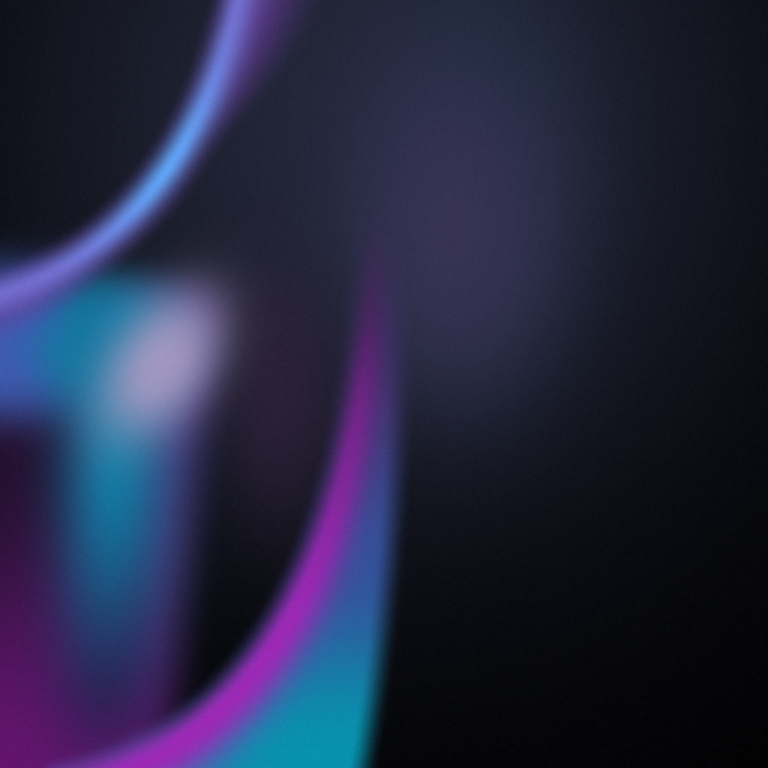
Reproduce this background procedurally as a three.js fragment shader.

```glsl
// Soft neon ribbons and blurred glows drifting over a dark navy backdrop.
varying vec2 vUv;

const vec3 NAVY = vec3(0.140, 0.155, 0.230);
const vec3 SLATE = vec3(0.140, 0.180, 0.275);
const vec3 MAUVE = vec3(0.220, 0.200, 0.325);
const vec3 DUSK = vec3(0.190, 0.135, 0.240);
const vec3 PLUM_DARK = vec3(0.140, 0.055, 0.175);
const vec3 PLUM_LIGHT = vec3(0.390, 0.080, 0.430);
const vec3 VIOLET = vec3(0.290, 0.170, 0.430);
const vec3 INDIGO = vec3(0.170, 0.120, 0.320);
const vec3 ROYAL = vec3(0.240, 0.360, 0.690);
const vec3 TEAL = vec3(0.070, 0.470, 0.630);
const vec3 PEARL = vec3(0.670, 0.610, 0.770);
const vec3 ORCHID = vec3(0.380, 0.230, 0.580);
const vec3 PERIWINKLE = vec3(0.450, 0.420, 0.800);
const vec3 SKY = vec3(0.380, 0.640, 0.960);
const vec3 MAGENTA_DIM = vec3(0.360, 0.140, 0.450);
const vec3 MAGENTA = vec3(0.610, 0.160, 0.710);
const vec3 TWILIGHT = vec3(0.250, 0.200, 0.430);
const vec3 OCEAN = vec3(0.200, 0.320, 0.600);
const vec3 CYAN = vec3(0.030, 0.570, 0.680);

const int CURVE_STEPS = 28;
const float GRAIN_CELLS = 512.0;
const float GRAIN_AMOUNT = 0.014;

float hash(vec2 p) {
  return fract(sin(dot(p, vec2(12.9898, 78.233))) * 43758.5453);
}

float bell(float x, float width) {
  float q = x / width;
  return exp(-q * q);
}

// Elliptical glow; a higher hardness gives a flatter middle
float glow(vec2 p, vec2 center, vec2 radii, float hardness) {
  vec2 q = (p - center) / radii;
  return exp(-pow(dot(q, q) + 1e-5, hardness));
}

vec2 bezier(vec2 a, vec2 b, vec2 c, float t) {
  return mix(mix(a, b, t), mix(b, c, t), t);
}

// Signed distance to a quadratic curve (x) and position along it (y)
vec2 curveCoords(vec2 p, vec2 a, vec2 b, vec2 c) {
  vec2 nearest = vec2(10.0, 0.0);
  vec2 start = a;
  for (int i = 0; i < CURVE_STEPS; i++) {
    vec2 end = bezier(a, b, c, float(i + 1) / float(CURVE_STEPS));
    vec2 d = end - start;
    vec2 r = p - start;
    float h = clamp(dot(r, d) / dot(d, d), 0.0, 1.0);
    float dist = length(r - d * h);
    if (dist < abs(nearest.x)) {
      float side = d.x * r.y - d.y * r.x < 0.0 ? -1.0 : 1.0;
      nearest = vec2(dist * side, (float(i) + h) / float(CURVE_STEPS));
    }
    start = end;
  }
  return nearest;
}

vec3 backdrop(vec2 p) {
  vec3 color = NAVY * glow(p, vec2(0.50, 0.85), vec2(0.55, 0.60), 1.0);
  color = mix(color, SLATE, 0.85 * glow(p, vec2(0.61, 0.75), vec2(0.155, 0.27), 1.6));
  color = mix(color, MAUVE, 0.95 * glow(p, vec2(0.59, 0.70), vec2(0.125, 0.20), 1.2));
  return mix(color, DUSK, 0.75 * glow(p, vec2(0.36, 0.49), vec2(0.08, 0.17), 1.2));
}

// Blurred folds in the lower left
vec3 addFolds(vec3 color, vec2 p) {
  float edge = 0.245 + 0.12 * p.y;
  float top = 1.0 - smoothstep(0.57, 0.67, p.y);
  float body = (1.0 - smoothstep(edge - 0.08, edge + 0.01, p.x)) * top;
  vec3 plum = mix(PLUM_LIGHT, PLUM_DARK, smoothstep(0.0, 0.42, p.y));
  color = mix(color, mix(plum, VIOLET, smoothstep(0.06, 0.21, p.x) * smoothstep(-0.1, 0.3, p.y)), body);

  float column = bell(p.x - 0.135 - 0.04 * p.y, 0.072);
  column *= smoothstep(-0.06, 0.14, p.y) * top;
  vec3 columnColor = mix(INDIGO, TEAL, smoothstep(0.04, 0.40, p.y));
  color = mix(color, columnColor, column);

  float band = glow(p, vec2(0.01, 0.555), vec2(0.21, 0.105), 2.0);
  vec3 bandColor = mix(ROYAL, TEAL, smoothstep(0.0, 0.10, p.x - 0.4 * abs(p.y - 0.54)));
  color = mix(color, bandColor, band);

  vec2 tilted = vec2(p.x - 0.35 * (p.y - 0.525), p.y);
  return mix(color, PEARL, 0.92 * glow(tilted, vec2(0.21, 0.525), vec2(0.075, 0.098), 1.25));
}

// Blue ribbon sweeping from the top to the left edge
vec3 addBlueRibbon(vec3 color, vec2 p) {
  vec2 c = curveCoords(p, vec2(0.319, 1.052), vec2(0.254, 0.672), vec2(-0.052, 0.603));
  float width = 0.05 + 0.075 * (1.0 - smoothstep(0.0, 0.38, c.y)) + 0.02 * smoothstep(0.6, 1.0, c.y);
  float mask = smoothstep(-0.040, 0.004, c.x) * (1.0 - smoothstep(0.0, width, c.x));
  float shine = bell(c.y - 0.43, 0.22);
  vec3 core = mix(PERIWINKLE, SKY, shine);
  vec3 ribbon = mix(ORCHID, core, bell(c.x, 0.027));
  return mix(color, ribbon, mask);
}

// Magenta ribbon with a blue to cyan veil on its right
vec3 addMagentaRibbon(vec3 color, vec2 p) {
  vec2 c = curveCoords(p, vec2(0.488, 0.753), vec2(0.482, 0.0625), vec2(0.078, -0.022));
  float rightEdge = 0.486 + 0.17 * p.y - 0.15 * p.y * p.y;
  float fade = 1.0 - smoothstep(0.45, 0.75, p.y);
  float mask = smoothstep(-0.040, 0.002, c.x) * fade;
  mask *= 1.0 - smoothstep(rightEdge - 0.035, rightEdge + 0.01, p.x);
  vec3 veil = mix(OCEAN, TWILIGHT, smoothstep(0.25, 0.52, p.y));
  veil = mix(CYAN, veil, smoothstep(0.02, 0.27, p.y));
  vec3 core = mix(MAGENTA_DIM, MAGENTA, smoothstep(0.05, 0.55, c.y));
  float coreMask = bell(c.x - 0.012 * c.y, mix(0.015, 0.056, c.y));
  return mix(color, mix(veil, core, coreMask), mask);
}

void main() {
  vec3 color = backdrop(vUv);
  color = addFolds(color, vUv);
  color = addBlueRibbon(color, vUv);
  color = addMagentaRibbon(color, vUv);
  color += (hash(floor(vUv * GRAIN_CELLS)) - 0.5) * GRAIN_AMOUNT;
  gl_FragColor = vec4(clamp(color, 0.0, 1.0), 1.0);
}
```
